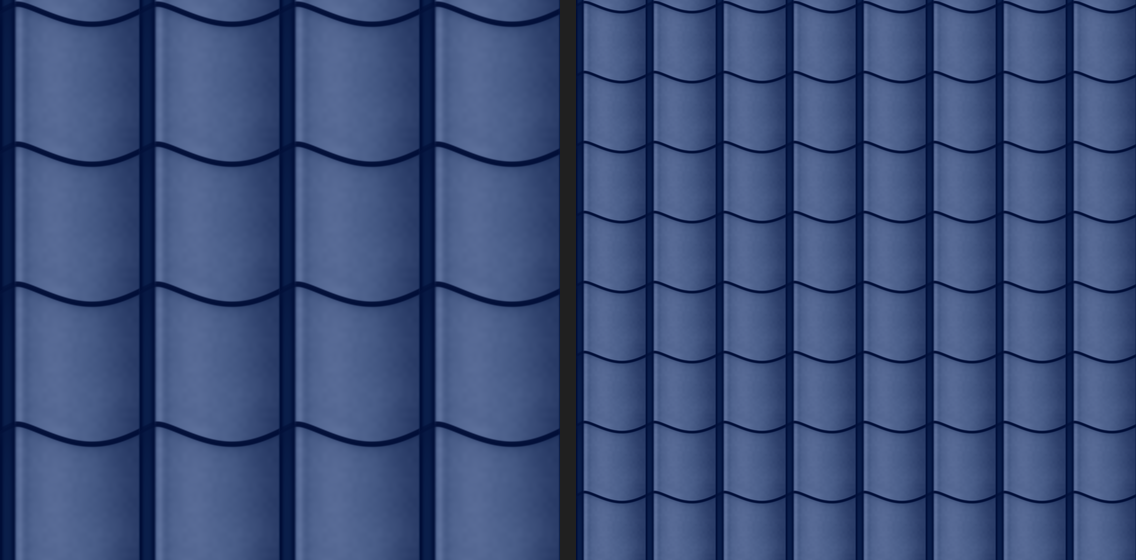
Left, the tile; right, the same tile 2 across and 2 down.
This texture is drawn by a WebGL 1 fragment shader. Its source:

```glsl
precision highp float;
// Glazed blue roof tiles in a 4 by 4 grid: curved pans parted by dark upright
// grooves and overlapping along a wavy lip. Shading is a profile across each
// pan, a shadow below the lip and faint mottling that wraps at the tile size.

uniform vec2 u_resolution;

const float PI = 3.14159265;
const float REPEATS = 4.0;

// Lengths below are fractions of one roof tile.
const float GROOVE_WIDTH = 0.11;
const float EDGE_SOFT = 0.014;
const float LIP_TOP = 0.012;
const float LIP_DROP = 0.16;
const float LIP_SKEW = 1.12;
const float LIP_ROUND = 0.012;
const float LINE_HALF = 0.011;
const float LINE_SOFT = 0.016;
const float SHADOW_LENGTH = 0.035;
const float MOTTLE = 0.030;
const float GRAIN = 0.016;

const vec3 LINE_COLOR = vec3(0.00, 0.05, 0.21);
const vec3 GROOVE_COLOR = vec3(0.04, 0.12, 0.29);
const vec3 SHADE_COLOR = vec3(0.16, 0.23, 0.40);
const vec3 BODY_COLOR = vec3(0.285, 0.365, 0.535);
const vec3 LIGHT_COLOR = vec3(0.335, 0.41, 0.58);

float hash(vec2 p) {
  p = fract(p * vec2(0.1031, 0.1137));
  p += dot(p, p.yx + 33.33);
  return fract((p.x + p.y) * p.x * 91.7);
}

// Value noise over the unit square that repeats every 'cells' lattice steps.
float wrapNoise(vec2 p, float cells) {
  p *= cells;
  vec2 i = floor(p);
  vec2 f = fract(p);
  f = f * f * (3.0 - 2.0 * f);
  vec2 a = mod(i, cells);
  vec2 b = mod(i + 1.0, cells);
  return mix(mix(hash(a), hash(vec2(b.x, a.y)), f.x),
             mix(hash(vec2(a.x, b.y)), hash(b), f.x), f.y);
}

// Drop of the lip below the tile top: a narrow crest and a broad trough.
float lipDrop(float x) {
  float t = fract(x - GROOVE_WIDTH - 0.01);
  float s = sin(PI * pow(t, LIP_SKEW));
  return LIP_TOP + LIP_DROP * sqrt(s * s + LIP_ROUND);
}

float bump(float x, float center, float width) {
  float d = (x - center) / width;
  return exp(-d * d);
}

// Colour across the pan: bright rim, shallow dip, crown, then a falling side.
vec3 panColor(float x) {
  vec3 c = mix(BODY_COLOR, LIGHT_COLOR, bump(x, 0.39, 0.16));
  c = mix(c, SHADE_COLOR, smoothstep(0.58, 1.04, x));
  c = mix(c, LIGHT_COLOR + 0.02, bump(x, 0.142, 0.022));
  return c - 0.02 * bump(x, 0.195, 0.025);
}

// Colour across the groove: darkest against both of its walls.
vec3 grooveColor(float x) {
  float walls = bump(x, 0.005, 0.018) + 0.8 * bump(x, GROOVE_WIDTH - 0.01, 0.022);
  return mix(GROOVE_COLOR, LINE_COLOR, min(walls, 1.0));
}

void main() {
  vec2 uv = gl_FragCoord.xy / u_resolution;
  vec2 cell = fract(vec2(uv.x, 1.0 - uv.y) * REPEATS);
  float pixel = REPEATS / min(u_resolution.x, u_resolution.y);
  float x = cell.x;

  // Distance below the lip and signed distance to the nearest lip line
  float below = fract(cell.y - lipDrop(x));
  float slope = (lipDrop(x + 0.01) - lipDrop(x - 0.01)) / 0.02;
  float signedDist = (below - step(0.5, below)) / sqrt(1.0 + slope * slope);

  // Pan surface with soft vertical light and mottling
  vec3 pan = panColor(x);
  pan += 0.018 * bump(below, 0.94, 0.05) * (1.0 - smoothstep(0.3, 0.7, x));
  pan += 0.012 * (below - 0.5);
  pan += MOTTLE * (wrapNoise(cell, 5.0) - 0.5);
  pan += GRAIN * (wrapNoise(cell, 28.0) - 0.5);

  // Groove, a little darker where the upper tile shades it
  vec3 groove = grooveColor(x);
  groove = mix(groove, LINE_COLOR, 0.5 * exp(-below / 0.2));

  float soft = max(EDGE_SOFT, pixel);
  float panMask = smoothstep(GROOVE_WIDTH - soft, GROOVE_WIDTH + soft, x)
                * (1.0 - smoothstep(1.0 - soft, 1.0, x));
  vec3 color = mix(groove, pan, panMask);

  // Shadow under the lip, then the lip line itself
  float shadow = exp(-max(signedDist, 0.0) / SHADOW_LENGTH) * step(0.0, signedDist);
  color = mix(color, GROOVE_COLOR, 0.5 * shadow);
  float blur = max(LINE_SOFT, pixel);
  float line = 1.0 - smoothstep(LINE_HALF, LINE_HALF + blur, abs(signedDist));
  color = mix(color, LINE_COLOR, line * mix(0.6, 0.95, panMask));

  gl_FragColor = vec4(color, 1.0);
}
```
